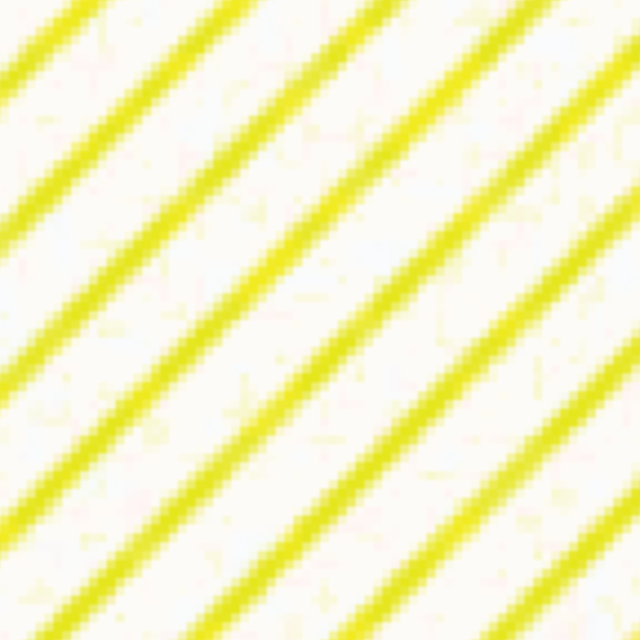
This pattern is drawn by a Shadertoy shader. Its source:

```glsl
// Draws soft yellow diagonal stripes on faintly speckled white paper, in coarse mosaic cells.

const float CELLS = 72.0;          // mosaic cells across the canvas
const float PERIOD = 0.2333;       // stripe spacing, measured along x
const float PHASE = 0.1435;        // first stripe, from the upper left corner
const float CORE = 0.004;          // half width of the solid stripe centre
const float FADE = 0.0495;         // half width where the stripe vanishes

const vec3 PAPER = vec3(0.994, 0.985, 0.968);
const vec3 YELLOW = vec3(0.90, 0.90, 0.11);
const vec3 WARM_YELLOW = vec3(0.945, 0.92, 0.12);
const vec3 SPECK = vec3(0.97, 0.97, 0.80);
const vec3 PINK = vec3(1.0, 0.945, 0.945);
const vec3 ICE = vec3(0.97, 0.985, 0.995);

float hash(vec2 p, float seed) {
    vec3 q = fract(vec3(p.xyx) * 0.1031 + seed * 0.137);
    q += dot(q, q.yzx + 33.33);
    return fract((q.x + q.y) * q.z);
}

float valueNoise(vec2 p, float seed) {
    vec2 i = floor(p);
    vec2 f = fract(p);
    f = f * f * (3.0 - 2.0 * f);
    float low = mix(hash(i, seed), hash(i + vec2(1, 0), seed), f.x);
    float high = mix(hash(i + vec2(0, 1), seed), hash(i + vec2(1, 1), seed), f.x);
    return mix(low, high, f.y);
}

// Distance along x to the nearest 45 degree stripe
float stripeDistance(vec2 p) {
    float s = p.x + 1.0 - p.y - PHASE;
    return abs(fract(s / PERIOD + 0.5) - 0.5) * PERIOD;
}

// White ground with pale tints and small yellow flecks
vec3 paperColour(vec2 cell) {
    vec3 colour = mix(PAPER, PINK, 0.6 * smoothstep(0.68, 0.95, valueNoise(cell * 0.5, 1.0)));
    colour = mix(colour, ICE, 0.7 * smoothstep(0.6, 0.9, valueNoise(cell * 0.3, 2.0)));
    float fleck = smoothstep(0.7, 0.96, valueNoise(cell * 0.55, 3.0));
    return mix(colour, SPECK, fleck * (0.5 + 0.5 * hash(cell, 4.0)));
}

// Flat colour of one mosaic cell
vec3 cellColour(vec2 cell) {
    vec2 p = (cell + 0.5) / CELLS;
    float wobble = 0.006 * (hash(cell, 5.0) - 0.5);
    float ink = 1.0 - smoothstep(CORE, FADE, stripeDistance(p) + wobble);
    ink *= 1.0 - 0.12 * smoothstep(0.55, 0.9, valueNoise(cell * 0.2, 6.0));
    float warmth = smoothstep(0.5, 0.9, valueNoise(cell * 0.25, 7.0));
    return mix(paperColour(cell), mix(YELLOW, WARM_YELLOW, warmth), ink);
}

void mainImage(out vec4 fragColor, in vec2 fragCoord) {
    vec2 grid = fragCoord / iResolution.xy * CELLS - 0.5;
    vec2 cell = floor(grid);
    // Blend neighbouring cells over a narrow soft edge
    vec2 blend = smoothstep(0.2, 0.8, fract(grid));
    vec3 lower = mix(cellColour(cell), cellColour(cell + vec2(1, 0)), blend.x);
    vec3 upper = mix(cellColour(cell + vec2(0, 1)), cellColour(cell + vec2(1, 1)), blend.x);
    fragColor = vec4(mix(lower, upper, blend.y), 1.0);
}
```
